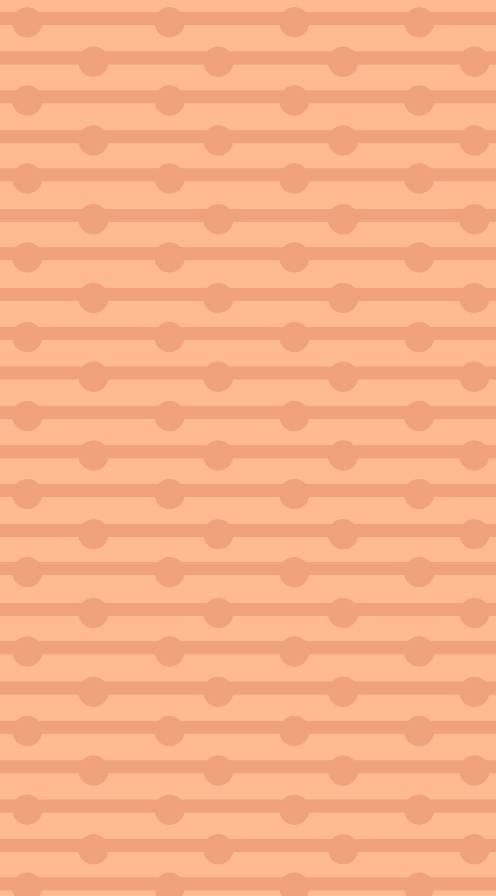
This pattern is drawn by a Shadertoy shader. Its source:

```glsl
// Lengths are fractions of the canvas height
#define GROUND vec3(1.0, 0.73, 0.58)
#define INK vec3(0.94, 0.635, 0.49)
#define ROW_STEP 0.04395
#define FIRST_ROW 0.0241
#define COLUMN_STEP 0.1393
#define FIRST_DOT vec2(0.0499, 0.1043)
#define EDGE_SHIFT vec2(-0.0195, 0.0072)
#define DOT_RADIUS 0.0169
#define LINE_HALF_WIDTH 0.0073
#define LINE_RAISE 0.0041
#define ROW_DRIFT 0.0008
#define TAU 6.2831853

// Small wander of the even rows; odd rows sit slightly low
float rowCentre(float row, bool isOdd) {
    float drift = isOdd ? ROW_DRIFT : -ROW_DRIFT * sin(TAU * (0.5 * row - 1.2) / 4.7);
    return FIRST_ROW + row * ROW_STEP + drift;
}

// Evenly spaced dots, with one outer dot per row pushed towards the edge
float dotCentre(float x, bool isOdd) {
    float first = isOdd ? FIRST_DOT.y : FIRST_DOT.x;
    float column = round((x - first) / COLUMN_STEP);
    float outerColumn = isOdd ? 3.0 : 0.0;
    float shift = isOdd ? EDGE_SHIFT.y : EDGE_SHIFT.x;
    return first + column * COLUMN_STEP + (column == outerColumn ? shift : 0.0);
}

// Signed distance to a stripe joined with its hanging dots
float beadedStripe(vec2 p) {
    float row = round((p.y - FIRST_ROW) / ROW_STEP);
    bool isOdd = mod(row, 2.0) > 0.5;
    vec2 local = p - vec2(dotCentre(p.x, isOdd), rowCentre(row, isOdd));
    float stripe = abs(local.y + LINE_RAISE) - LINE_HALF_WIDTH;
    float bead = length(local) - DOT_RADIUS;
    return min(stripe, bead);
}

void mainImage(out vec4 fragColor, in vec2 fragCoord) {
    // Rows are counted down from the top
    vec2 p = fragCoord / iResolution.y;
    p.y = 1.0 - p.y;

    // One-pixel edge smoothing
    float pixel = 1.0 / iResolution.y;
    float coverage = 1.0 - smoothstep(-0.5 * pixel, 0.5 * pixel, beadedStripe(p));
    fragColor = vec4(mix(GROUND, INK, coverage), 1.0);
}
```
